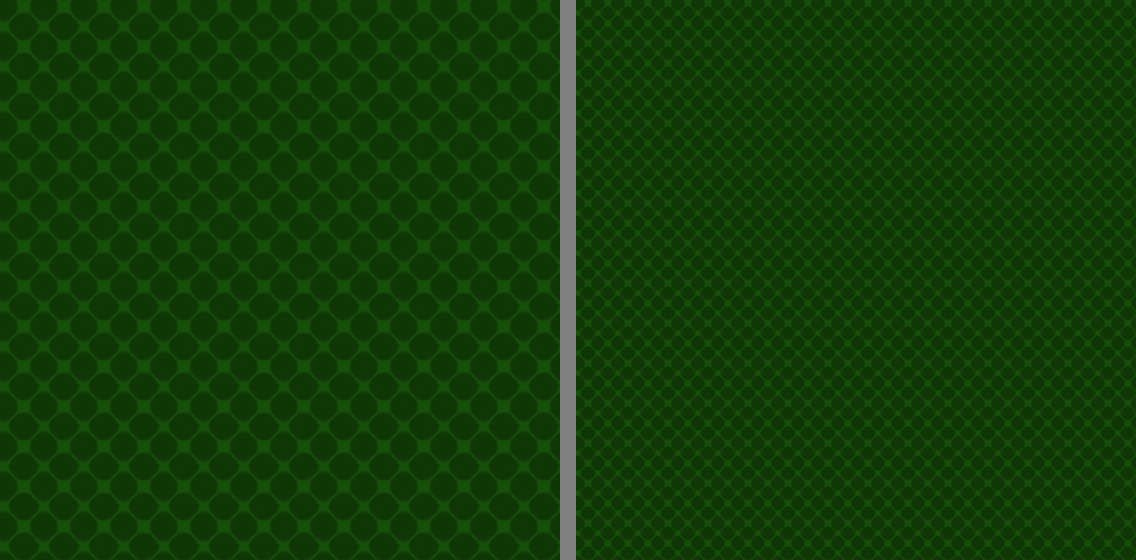
Left: one tile. Right: repeated 2 by 2.
Write a Shadertoy shader that draws this pattern.

```glsl
// Dark rounded lozenges on a brighter green diagonal lattice, 14 by 14 repeats.
// Two interleaved grids hold the same lozenge, turned a quarter on the second,
// so the lattice knots alternate thick and thin. Faint wrapping noise mottles it.

#define REPEATS 14.0
#define ORIGIN vec2(0.595, 0.338)
#define HALF_SIDE 0.327
#define FLAT_CUT 0.342
#define TIP_ROUND 0.25
#define CUT_ROUND 0.04
#define EDGE_SOFT 0.036
#define GRAIN_CELLS 112.0
#define GRAIN_AMOUNT 0.035
#define DARK_GREEN vec3(0.060, 0.213, 0.020)
#define LATTICE_GREEN vec3(0.087, 0.308, 0.040)

float smoothMax(float a, float b, float k) {
    float h = max(k - abs(a - b), 0.0) / k;
    return max(a, b) + 0.25 * k * h * h;
}

// Lozenge with rounded tips on x and flattened tips on y
float lozenge(vec2 p) {
    vec2 faces = abs(vec2(p.x + p.y, p.x - p.y)) * sqrt(0.5);
    float body = smoothMax(faces.x, faces.y, TIP_ROUND) - HALF_SIDE;
    return smoothMax(body, abs(p.y) - FLAT_CUT, CUT_ROUND);
}

vec2 gradientAt(vec2 cell, float period) {
    cell = mod(cell, period);
    vec3 h = fract(cell.xyx * vec3(0.1031, 0.1030, 0.0973));
    h += dot(h, h.yzx + 33.33);
    float angle = 6.2832 * fract((h.x + h.y) * h.z);
    return vec2(cos(angle), sin(angle));
}

// Gradient noise that wraps after a whole period
float wrappedNoise(vec2 p, float period) {
    vec2 i = floor(p), f = fract(p), e = vec2(1.0, 0.0);
    vec2 u = f * f * f * (f * (f * 6.0 - 15.0) + 10.0);
    float a = dot(gradientAt(i, period), f);
    float b = dot(gradientAt(i + e.xy, period), f - e.xy);
    float c = dot(gradientAt(i + e.yx, period), f - e.yx);
    float d = dot(gradientAt(i + e.xx, period), f - e.xx);
    return mix(mix(a, b, u.x), mix(c, d, u.x), u.y);
}

void mainImage(out vec4 fragColor, in vec2 fragCoord) {
    vec2 uv = fragCoord / iResolution.xy;
    vec2 p = uv * REPEATS - ORIGIN;

    // Two staggered grids, the second with its axes swapped
    vec2 upright = fract(p + 0.5) - 0.5;
    vec2 turned = (fract(p) - 0.5).yx;
    float d = min(lozenge(upright), lozenge(turned));

    // Edge width never falls below one pixel
    float soft = max(EDGE_SOFT, REPEATS / min(iResolution.x, iResolution.y));
    float lattice = smoothstep(-soft, soft, d);

    vec3 color = mix(DARK_GREEN, LATTICE_GREEN, lattice);
    color *= 1.0 + GRAIN_AMOUNT * wrappedNoise(uv * GRAIN_CELLS, GRAIN_CELLS);
    fragColor = vec4(color, 1.0);
}
```
